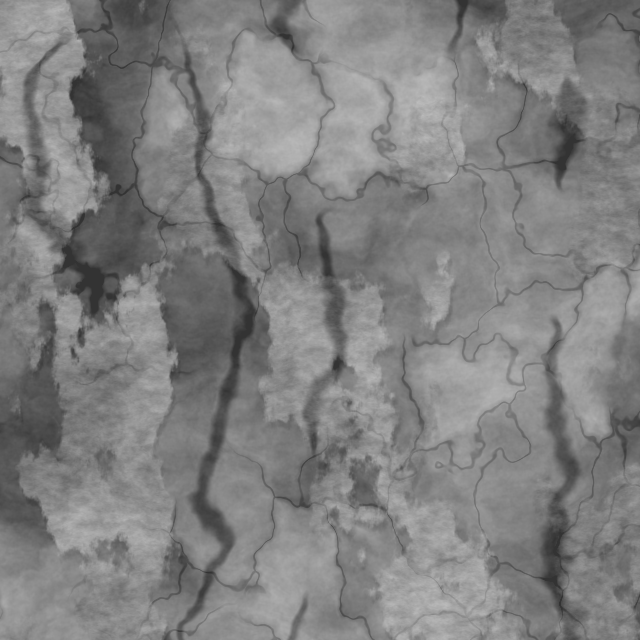
This texture is drawn by a Shadertoy shader. Its source:

```glsl
// Weathered grey tree bark: smooth plates, crumbly lichen crust, upright fissures and hairline cracks.

// Tones
const float BARK_TONE = 0.475;
const float CRUST_DULL = 0.51;
const float CRUST_BRIGHT = 0.67;
const float FISSURE_DEPTH = 0.21;
const float CRACK_DEPTH = 0.11;
const float SHADOW_DEPTH = 0.06;
const float GRAIN = 0.045;

// Sizes, as repeats per canvas or as fractions of the canvas
const vec2 BROAD_SCALE = vec2(5.5, 3.6);
const vec2 CRUST_SCALE = vec2(6.5, 4.6);
const vec2 PLATE_SCALE = vec2(8.0, 5.5);
const float FISSURE_COLUMNS = 5.0;
const float FISSURE_WIDTH = 0.021;
const float CRACK_WIDTH = 0.0034;
const float CRUST_LEVEL = 0.54;

float hash(vec2 p) {
    vec3 q = fract(p.xyx * 0.1031);
    q += dot(q, q.yzx + 33.33);
    return fract((q.x + q.y) * q.z);
}

float noise(vec2 p) {
    vec2 cell = floor(p), f = fract(p);
    f = f * f * (3.0 - 2.0 * f);
    float low = mix(hash(cell), hash(cell + vec2(1, 0)), f.x);
    float high = mix(hash(cell + vec2(0, 1)), hash(cell + vec2(1, 1)), f.x);
    return mix(low, high, f.y);
}

// Layered noise with mean 0.5; each octave is turned to hide the lattice
float fbm(vec2 p, int octaves, float gain) {
    const mat2 TURN = mat2(1.6, 1.2, -1.2, 1.6);
    float sum = 0.0, total = 0.0, weight = 1.0;
    p += 40.0;
    for (int i = 0; i < octaves; i++) {
        sum += weight * noise(p);
        total += weight;
        weight *= gain;
        p = TURN * p + 7.3;
    }
    return sum / total;
}

// Distance to the nearest plate border (x) and a random value per plate (y)
vec2 plates(vec2 p) {
    vec2 cell = floor(p);
    float nearest = 9.0, second = 9.0, id = 0.0;
    for (int y = -1; y <= 1; y++)
    for (int x = -1; x <= 1; x++) {
        vec2 c = cell + vec2(x, y);
        vec2 site = c + 0.1 + 0.8 * vec2(hash(c + 11.0), hash(c + 57.0));
        float d = length(site - p);
        if (d < nearest) {
            second = nearest;
            nearest = d;
            id = hash(c + 91.0);
        } else {
            second = min(second, d);
        }
    }
    return vec2(0.5 * (second - nearest), id);
}

// Ragged lichen cover, 0 to 1
float crustCover(vec2 p) {
    float field = fbm(p * CRUST_SCALE + 3.7, 7, 0.57);
    return smoothstep(CRUST_LEVEL - 0.025, CRUST_LEVEL + 0.03, field);
}

// Wandering upright grooves that open and close along their length
float fissures(vec2 p) {
    float wander = fbm(p * vec2(3.0, 4.0) + 21.0, 5, 0.5) - 0.5;
    float u = p.x * FISSURE_COLUMNS + 1.5 * wander;
    float column = floor(u);
    float centre = 0.5 + 0.3 * (hash(vec2(column, 5.0)) - 0.5);
    float d = abs(u - column - centre) / FISSURE_COLUMNS;
    float opening = smoothstep(0.48, 0.8, noise(vec2(column * 7.0 + 0.5, p.y * 5.0 + 3.0)));
    float ragged = 0.6 + 0.8 * fbm(p * vec2(40.0, 22.0), 3, 0.5);
    float width = FISSURE_WIDTH * (0.25 + 0.75 * opening) * ragged;
    return smoothstep(0.0, 0.25, opening) * (1.0 - smoothstep(0.2 * width, 1.35 * width, d));
}

void mainImage(out vec4 fragColor, in vec2 fragCoord) {
    vec2 p = fragCoord / iResolution.y;
    vec2 warp = vec2(fbm(p * 6.0, 5, 0.55), fbm(p * 6.0 + 31.0, 5, 0.55)) - 0.5;

    // Soft broad tones and smooth overlapping plates
    float tone = BARK_TONE;
    tone += 0.5 * (fbm(p * BROAD_SCALE + 1.6 * warp + 13.0, 5, 0.5) - 0.5);
    tone += 0.17 * (noise(p * vec2(3.4, 2.6) + 8.0) - 0.5);
    vec2 plate = plates(p * PLATE_SCALE + 1.7 * warp + 20.0);
    tone += 0.13 * (plate.y - 0.5) * smoothstep(0.0, 0.12, plate.x);
    tone += 0.16 * (fbm(p * vec2(22.0, 38.0) + 3.0 * warp, 4, 0.6) - 0.5);

    // Crust with a rough surface and a shadow below its edge
    float crust = crustCover(p);
    float shadow = crustCover(p + vec2(-0.004, 0.012)) * (1.0 - crust);
    float brightness = smoothstep(0.33, 0.67, fbm(p * vec2(7.0, 6.0) + 70.0, 4, 0.5));
    float crumbs = fbm(p * vec2(48.0, 78.0) + 2.0 * warp, 4, 0.65) - 0.5;
    float crustTone = mix(CRUST_DULL, CRUST_BRIGHT, brightness) + 0.3 * crumbs;
    tone = mix(tone - SHADOW_DEPTH * shadow, crustTone, 0.78 * crust);

    // Hairline cracks along some plate borders
    float crackGate = smoothstep(0.44, 0.58, fbm(p * 5.0 + 55.0, 3, 0.5));
    float border = plate.x / PLATE_SCALE.x;
    float crack = 1.0 - smoothstep(0.15 * CRACK_WIDTH, CRACK_WIDTH, border);
    float hollow = 1.0 - smoothstep(0.0, 4.0 * CRACK_WIDTH, border);
    tone -= CRACK_DEPTH * crackGate * (crack + 0.3 * hollow) * (1.0 - 0.4 * crust);

    // Deep fissures, then fine grain
    tone -= FISSURE_DEPTH * fissures(p);
    tone += GRAIN * (fbm(p * 170.0, 2, 0.7) - 0.5);

    fragColor = vec4(vec3(clamp(tone, 0.2, 0.74)), 1.0);
}
```
